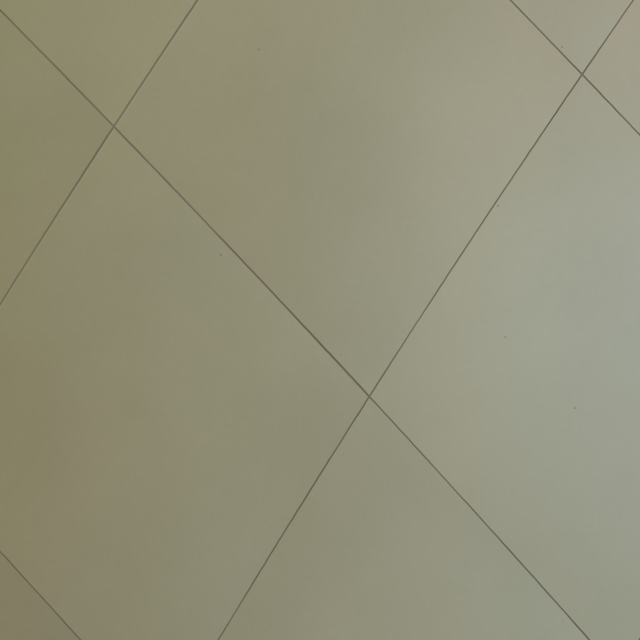
This texture is drawn by a three.js fragment shader. Its source:

```glsl
// Large matte floor tiles seen at a slant: two families of thin, slightly bowed
// grout joints cross into diamonds. Each family is a repeated quadratic curve;
// value noise adds clouding, grain and worn joints under a soft side light.
varying vec2 vUv;

// Joint curves: x = start + slope * t + bend * t * t, with t measured from the top
const vec3 FALLING = vec3(-0.0154, 0.9885, -0.052);
const vec3 RISING = vec3(0.9896, -0.694, 0.0455);
// Horizontal spacing of the joints at the top, and its change toward the bottom
const vec2 FALLING_GAP = vec2(0.8127, -0.0175);
const vec2 RISING_GAP = vec2(0.681, -0.0235);
const float JOINT_HALF_WIDTH = 0.00105;
const float EDGE_SOFTNESS = 0.0013;
const float JOINT_OPACITY = 0.80;

// Tile colours toward each corner, the cool sheen and the grout
const vec3 BOTTOM_LEFT = vec3(0.518, 0.495, 0.392);
const vec3 BOTTOM_RIGHT = vec3(0.580, 0.588, 0.522);
const vec3 TOP_LEFT = vec3(0.545, 0.533, 0.412);
const vec3 TOP_RIGHT = vec3(0.622, 0.603, 0.528);
const vec3 SHEEN = vec3(0.030, 0.048, 0.062);
const vec3 GROUT_DARK = vec3(0.345, 0.335, 0.285);
const vec3 GROUT_WORN = vec3(0.405, 0.375, 0.320);
const float CLOUD_STRENGTH = 0.042;
const float STAIN_STRENGTH = 0.016;
const float GRAIN_STRENGTH = 0.006;
const float TILE_VARIATION = 0.008;
const float PIT_CELLS = 7.0;
const float PIT_CHANCE = 0.09;

float hash(vec2 p) {
  vec3 q = fract(vec3(p.xyx) * 0.1031);
  q += dot(q, q.yzx + 33.33);
  return fract((q.x + q.y) * q.z);
}

float noise(vec2 p) {
  vec2 i = floor(p);
  vec2 f = fract(p);
  f = f * f * (3.0 - 2.0 * f);
  return mix(mix(hash(i), hash(i + vec2(1.0, 0.0)), f.x),
             mix(hash(i + vec2(0.0, 1.0)), hash(i + 1.0), f.x), f.y);
}

float fbm(vec2 p) {
  float sum = 0.0;
  float weight = 0.5;
  for (int i = 0; i < 4; i++) {
    sum += weight * noise(p);
    p = mat2(0.8, 0.6, -0.6, 0.8) * p * 2.03 + 7.1;
    weight *= 0.5;
  }
  return sum / 0.9375;
}

// Returns the signed distance to the nearest joint, and the tile coordinate
vec2 jointField(vec2 p, vec3 curve, vec2 gap) {
  float t = 1.0 - p.y;
  float spacing = gap.x + gap.y * t;
  float coord = (p.x - curve.x - t * (curve.y + curve.z * t)) / spacing;
  float slope = curve.y + 2.0 * curve.z * t;
  float offset = coord - floor(coord + 0.5);
  return vec2(offset * spacing * inversesqrt(1.0 + slope * slope), coord);
}

float jointMask(float d, float halfWidth) {
  return 1.0 - smoothstep(halfWidth - EDGE_SOFTNESS, halfWidth + EDGE_SOFTNESS, abs(d));
}

// Sparse, tiny dark pits scattered on a jittered grid
float pits(vec2 p) {
  vec2 cell = floor(p * PIT_CELLS);
  vec2 jitter = vec2(hash(cell + 3.7), hash(cell + 19.3));
  float d = length(fract(p * PIT_CELLS) - 0.15 - 0.7 * jitter) / PIT_CELLS;
  return step(hash(cell + 41.0), PIT_CHANCE) * (1.0 - smoothstep(0.0006, 0.0024, d));
}

void main() {
  vec2 p = vUv;
  vec2 falling = jointField(p, FALLING, FALLING_GAP);
  vec2 rising = jointField(p, RISING, RISING_GAP);
  vec2 tileId = floor(vec2(falling.y, rising.y));

  // Side light and cool sheen at the right
  vec3 color = mix(mix(BOTTOM_LEFT, BOTTOM_RIGHT, p.x), mix(TOP_LEFT, TOP_RIGHT, p.x), p.y);
  vec2 sheenOffset = (p - vec2(1.02, 0.53)) / vec2(0.42, 0.38);
  color += SHEEN * exp(-dot(sheenOffset, sheenOffset));

  // Tile tone, clouded glaze, warm and cool stains, fine grain
  color += TILE_VARIATION * (hash(tileId + 12.0) - 0.5);
  vec2 glaze = p + tileId * 5.3;
  color += CLOUD_STRENGTH * (fbm(glaze * 4.0 + 2.0) - 0.5);
  color += STAIN_STRENGTH * vec3(1.0, 0.0, -0.7) * (fbm(glaze * 3.2 + 31.0) - 0.5);
  color += GRAIN_STRENGTH * (noise(p * 190.0) - 0.5);
  color *= 1.0 - 0.15 * pits(p);

  // Joints: paler at the upper left, heavier on the middle of the falling line
  float wear = (1.0 - smoothstep(0.1, 0.5, p.x)) * smoothstep(0.25, 0.7, p.y);
  float heavy = smoothstep(0.30, 0.42, p.x) * (1.0 - smoothstep(0.54, 0.61, p.x));
  float ragged = 0.0005 * (noise(p * 85.0) - 0.5);
  float halfWidth = JOINT_HALF_WIDTH * (0.85 + 0.3 * noise(p * 9.0) + 0.35 * wear);
  float joint = max(jointMask(falling.x + ragged, halfWidth * (1.0 + 0.35 * heavy)),
                    jointMask(rising.x + ragged, halfWidth));
  float lip = jointMask(rising.x - 0.0032, 0.0008) * wear;
  color += 0.02 * lip;
  vec3 grout = mix(GROUT_DARK, GROUT_WORN, clamp(wear + 0.3 * noise(p * 30.0), 0.0, 1.0));
  float opacity = JOINT_OPACITY * (0.85 + 0.3 * noise(p * 22.0 + 9.0));
  color = mix(color, grout, opacity * joint);

  gl_FragColor = vec4(color, 1.0);
}
```
